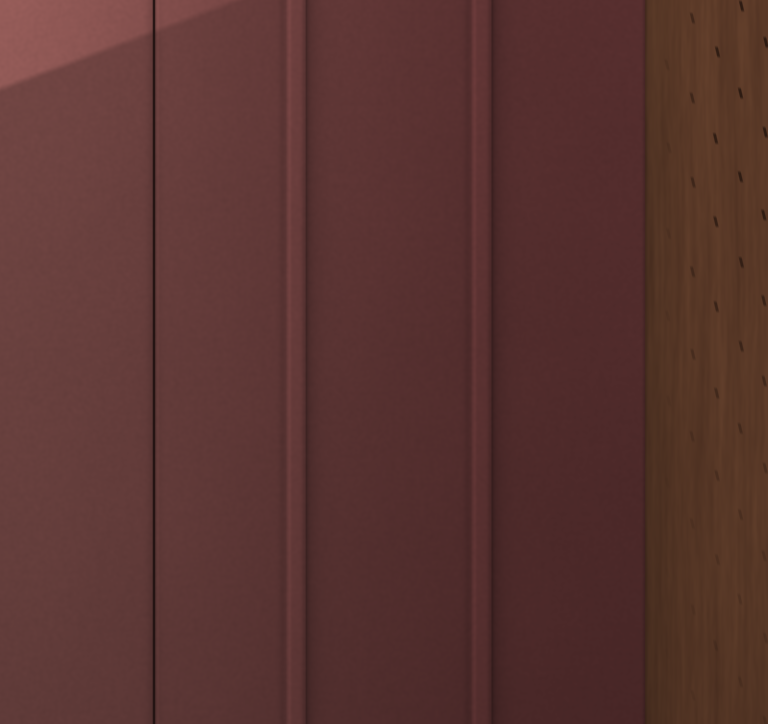
A Shadertoy shader for this texture:

```glsl
// Dusky red wall panels with raised battens, a slanted patch of light and a pored wooden post.

const float GROOVE_X = 0.2005;
const float POST_X = 0.840;

vec2 hashGradient(vec2 cell) {
    vec3 q = fract(cell.xyx * vec3(0.1031, 0.1030, 0.0973));
    q += dot(q, q.yzx + 33.33);
    return 2.0 * fract((q.xx + q.yz) * q.zy) - 1.0;
}

float gradientNoise(vec2 p) {
    vec2 i = floor(p), f = fract(p);
    vec2 u = f * f * f * (f * (f * 6.0 - 15.0) + 10.0);
    vec2 e = vec2(0.0, 1.0);
    float a = dot(hashGradient(i), f);
    float b = dot(hashGradient(i + e.yx), f - e.yx);
    float c = dot(hashGradient(i + e.xy), f - e.xy);
    float d = dot(hashGradient(i + e.yy), f - e.yy);
    return mix(mix(a, b, u.x), mix(c, d, u.x), u.y);
}

float fractalNoise(vec2 p) {
    float sum = 0.0, amplitude = 0.5;
    for (int octave = 0; octave < 4; octave++) {
        sum += amplitude * gradientNoise(p);
        p = p * 2.03 + 7.1;
        amplitude *= 0.5;
    }
    return sum;
}

// Smooth-edged stripe covering left..right
float band(float x, float left, float right, float soft) {
    return smoothstep(left - soft, left + soft, x) * (1.0 - smoothstep(right - soft, right + soft, x));
}

float bump(float x, float center, float width) {
    float d = (x - center) / width;
    return exp(-d * d);
}

// Painted surface, darker towards the right and the floor
vec3 paintColor(vec2 uv, vec2 p) {
    vec3 warm = vec3(0.425, 0.262, 0.252);
    vec3 deep = vec3(0.318, 0.170, 0.170);
    vec3 color = mix(warm, deep, smoothstep(-0.08, 0.80, uv.x));
    color *= mix(0.89, 1.07, uv.y);
    float cloud = fractalNoise(p * 5.0);
    float speckle = gradientNoise(p * 150.0) + 0.7 * gradientNoise(p * 75.0);
    return color * (1.0 + 0.05 * cloud + 0.035 * speckle);
}

// Light patch in the upper left, bounded by a slanted shadow
vec3 addLightPatch(vec3 color, vec2 uv) {
    float edge = uv.y - (0.876 + 0.397 * uv.x);
    float lit = smoothstep(-0.005, 0.007, edge);
    float strength = mix(0.30, 0.17, smoothstep(0.0, 0.3, uv.x));
    return color * (1.0 + strength * lit);
}

vec3 addBatten(vec3 color, float x, float left, float right, float soft) {
    float outside = max(x - right, 0.0);
    float castShadow = smoothstep(-soft, soft, x - right) * exp(-outside / 0.012);
    float leftShade = bump(x, left - 0.005, 0.005);
    color *= 1.0 - 0.24 * castShadow - 0.09 * leftShade;
    color *= 1.0 + 0.09 * band(x, left, right, soft);
    color *= 1.0 + 0.10 * bump(x, left + 0.004, 0.0025);
    return color * (1.0 - 0.16 * bump(x, right - 0.001, 0.004));
}

vec3 addGroove(vec3 color, float x, float soft) {
    float line = band(x, GROOVE_X - 0.0016, GROOVE_X + 0.0016, soft);
    color *= 1.0 - 0.12 * bump(x, GROOVE_X, 0.008);
    color *= 1.0 + 0.10 * bump(x, GROOVE_X + 0.005, 0.002);
    return mix(color, vec3(0.12, 0.065, 0.06), 0.9 * line);
}

// Short slanted pores staggered from column to column
float woodPores(vec2 uv) {
    float pitch = 0.0315, spacing = 0.117;
    float column = floor((uv.x - 0.854) / pitch);
    float row = (1.0 - uv.y) / spacing - 0.73 - 0.45 * column;
    vec2 jitter = hashGradient(vec2(column, floor(row + 0.5)));
    float y = (fract(row + 0.5) - 0.5) * spacing + 0.004 * jitter.y;
    float x = uv.x - (0.870 + pitch * column) - 0.0015 * jitter.x - 0.22 * y;
    float pore = (1.0 - smoothstep(0.0008, 0.0030, abs(x))) * (1.0 - smoothstep(0.004, 0.010, abs(y)));
    float fade = mix(0.25, 1.0, smoothstep(0.15, 0.85, uv.y));
    return pore * fade * smoothstep(-1.0, 2.5, column) * step(0.0, column);
}

vec3 woodColor(vec2 uv, vec2 p) {
    float sway = 0.006 * gradientNoise(p * vec2(4.0, 2.5));
    float x = p.x + sway;
    float broad = fractalNoise(vec2(x * 38.0, p.y * 1.4));
    float fine = gradientNoise(vec2(x * 150.0, p.y * 7.0));
    float fiber = gradientNoise(vec2(x * 210.0, p.y * 32.0));
    float tone = 0.55 + 0.75 * broad + 0.32 * fine + 0.16 * fiber;
    vec3 color = mix(vec3(0.285, 0.175, 0.120), vec3(0.395, 0.255, 0.175), clamp(tone, 0.0, 1.0));
    color *= mix(0.90, 1.03, uv.y) * mix(0.88, 1.02, smoothstep(POST_X, 0.90, uv.x));
    return mix(color, vec3(0.13, 0.075, 0.05), 0.8 * woodPores(uv));
}

void mainImage(out vec4 fragColor, in vec2 fragCoord) {
    vec2 uv = fragCoord / iResolution.xy;
    vec2 p = vec2(uv.x * iResolution.x / iResolution.y, uv.y);
    float soft = max(0.001, 0.8 / iResolution.x);

    vec3 color = addLightPatch(paintColor(uv, p), uv);
    color = addGroove(color, uv.x, soft);
    color = addBatten(color, uv.x, 0.373, 0.398, soft);
    color = addBatten(color, uv.x, 0.614, 0.640, soft);

    // Post and its dark seam
    color = mix(color, woodColor(uv, p), smoothstep(-soft, soft, uv.x - POST_X));
    color *= 1.0 - 0.16 * bump(uv.x, POST_X, 0.003);
    fragColor = vec4(color, 1.0);
}
```
